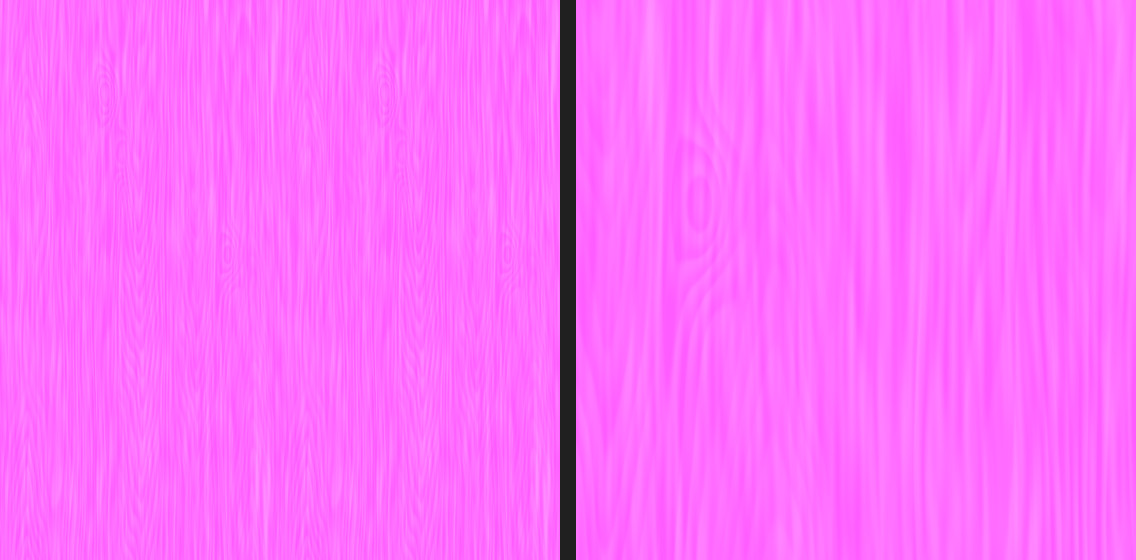
Left, the full canvas; right, a detail of the centre.
Write a WebGL 2 fragment shader that draws this texture.

```glsl
#version 300 es
precision highp float;
// Magenta wood veneer: a grain panel repeated twice across the canvas.
// Stretched gradient noise gives bands, fibres and pores; contour lines of
// a warped field give growth rings, pointed cathedral arches and knots.

#define PANELS 2.0          // repeats across the canvas
#define LANES 5.0           // cathedral columns per panel
#define KNOTS 3             // knots per panel
#define BASE_GREEN 0.435    // mean of the green channel
#define BAND_GAIN 0.036
#define STREAK_GAIN 0.046
#define FIBRE_GAIN 0.070
#define PORE_GAIN 0.090
#define RING_GAIN 0.064
#define FLECK_GAIN 0.060
#define WARP 0.014          // sideways sway of the fibres

uniform vec2 u_resolution;
out vec4 fragColor;

float hash(vec2 cell) {
    uvec2 q = uvec2(ivec2(cell)) * uvec2(1597334677u, 3812015801u);
    uint n = (q.x ^ q.y) * 1597334677u;
    n = (n ^ (n >> 15)) * 2246822519u;
    n ^= n >> 13;
    return float(n >> 8) / 16777216.0;
}

float cornerDot(vec2 cell, vec2 offset, float period) {
    float angle = 6.28319 * hash(vec2(mod(cell.x, period), cell.y));
    return dot(vec2(cos(angle), sin(angle)), offset);
}

// Gradient noise that repeats in x after freq.x cells
float grain(vec2 p, vec2 freq, float seed) {
    p = p * freq + vec2(0.0, seed * 53.0);
    vec2 cell = floor(p);
    vec2 f = p - cell;
    vec2 s = f * f * f * (f * (f * 6.0 - 15.0) + 10.0);
    float a = cornerDot(cell, f, freq.x);
    float b = cornerDot(cell + vec2(1, 0), f - vec2(1, 0), freq.x);
    float c = cornerDot(cell + vec2(0, 1), f - vec2(0, 1), freq.x);
    float d = cornerDot(cell + vec2(1, 1), f - vec2(1, 1), freq.x);
    return mix(mix(a, b, s.x), mix(c, d, s.x), s.y);
}

// Slow rise and quick fall across each ring, centred on zero
float rings(float phase) {
    float s = fract(phase);
    float profile = smoothstep(0.0, 0.72, s) * (1.0 - smoothstep(0.76, 1.0, s));
    return (profile - 0.52) * (1.0 - smoothstep(0.35, 0.9, fwidth(phase)));
}

// Elongated bumps that bend the ring field into closed eyes
float knotField(vec2 p) {
    float sum = 0.0;
    for (int i = 0; i < KNOTS; i++) {
        float id = float(i);
        vec2 centre = vec2(hash(vec2(id, 901)), hash(vec2(id, 907)));
        vec2 d = p - centre;
        d.x -= round(d.x);
        d /= vec2(0.035, 0.045);
        sum += exp(-dot(d, d));
    }
    return sum;
}

void main() {
    vec2 uv = gl_FragCoord.xy / u_resolution;
    vec2 p = vec2(uv.x * PANELS, uv.y);

    // Sway shared by all the fibres
    float sway = grain(p, vec2(7, 3), 1.0);
    float ripple = grain(p, vec2(24, 9), 2.0);
    vec2 q = p + vec2(WARP * sway + 0.004 * ripple, 0.0);

    // Long growth rings with knots
    float longPhase = 9.0 * grain(q, vec2(8, 0.9), 3.0)
                    + 1.8 * grain(q, vec2(21, 2.2), 4.0)
                    + 4.0 * knotField(q);
    float longRings = rings(longPhase);

    // Nested arches in columns, mostly pointing down
    float lane = mod(floor(q.x * LANES), LANES);
    float across = fract(q.x * LANES) - 0.5;
    float dir = hash(vec2(lane, 911)) < 0.25 ? -1.0 : 1.0;
    float slope = mix(11.0, 15.0, hash(vec2(lane, 919)));
    float archPhase = 18.0 * q.y - dir * slope * sqrt(across * across + 0.002)
                    + 1.8 * sway + 0.7 * ripple + 7.0 * hash(vec2(lane, 929));
    float reach = grain(vec2((lane + 0.5) / LANES, p.y), vec2(LANES, 1.7), 5.0);
    float archMask = (1.0 - smoothstep(0.2, 0.47, abs(across)))
                   * smoothstep(-0.2, 0.2, reach);
    float ring = mix(longRings, rings(archPhase), archMask);

    // Straight grain from broad bands down to fine pores
    float band = grain(q, vec2(10, 0.7), 6.0);
    float streak = grain(q, vec2(29, 1.1), 7.0);
    float fibre = grain(q, vec2(70, 2.4), 8.0);
    float pore = grain(q, vec2(122, 13), 9.0);
    float fleck = smoothstep(0.25, 0.5, grain(q, vec2(52, 4), 10.0));

    float green = BASE_GREEN + BAND_GAIN * band + STREAK_GAIN * streak
                + FIBRE_GAIN * fibre + PORE_GAIN * pore
                + RING_GAIN * ring + FLECK_GAIN * (fleck - 0.06);
    fragColor = vec4(1.0, clamp(green, 0.36, 0.56), 1.0, 1.0);
}
```
